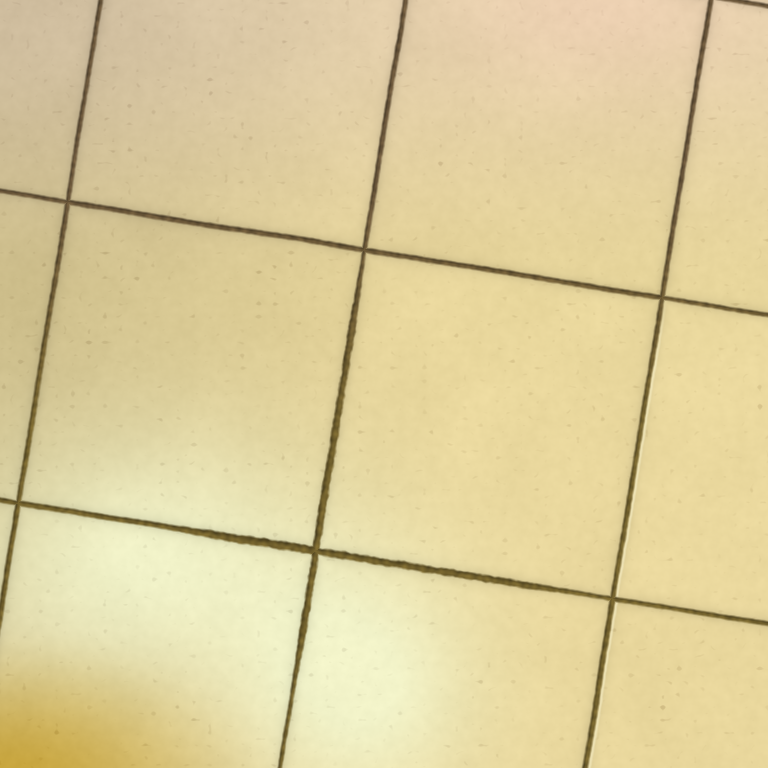
A WebGL 1 fragment shader for this texture:

```glsl
precision highp float;
uniform vec2 u_resolution;

float hash(vec2 p) {
  return fract(sin(dot(p, vec2(127.1, 311.7))) * 43758.55);
}

vec2 gradient(vec2 cell) {
  float angle = 6.2832 * hash(cell);
  return vec2(cos(angle), sin(angle));
}

// Gradient noise, roughly -0.7 to 0.7
float noise(vec2 p) {
  vec2 i = floor(p), f = fract(p);
  vec2 w = f * f * f * (f * (f * 6.0 - 15.0) + 10.0);
  float a = dot(gradient(i), f);
  float b = dot(gradient(i + vec2(1, 0)), f - vec2(1, 0));
  float c = dot(gradient(i + vec2(0, 1)), f - vec2(0, 1));
  float d = dot(gradient(i + 1.0), f - 1.0);
  return mix(mix(a, b, w.x), mix(c, d, w.x), w.y);
}

float fbm(vec2 p) {
  float sum = 0.0, amplitude = 0.5;
  for (int i = 0; i < 4; i++) {
    sum += amplitude * noise(p);
    p = p * 2.03 + 17.3;
    amplitude *= 0.5;
  }
  return sum;
}

float glow(vec2 p, vec2 centre, vec2 size) {
  vec2 q = (p - centre) / size;
  return exp(-dot(q, q));
}

// Half width of one joint segment, chipped along its length
float jointWidth(vec2 segment, vec2 p) {
  float worn = 1.0 - smoothstep(0.2, 0.3, distance(p, vec2(0.5, 0.37)));
  float chips = noise(p * 75.0) + 0.6 * noise(p * 170.0 + 9.0);
  return mix(0.0025, 0.0036, hash(segment + 3.7)) + 0.0018 * worn
       + chips * mix(0.0007, 0.0016, worn);
}

// Light falling across the floor, with a small tilt for each tile
vec3 tileColor(vec2 p, vec2 tile) {
  vec3 color = mix(vec3(0.81, 0.75, 0.55), vec3(0.91, 0.84, 0.61),
                   smoothstep(-0.05, 0.65, p.x + 0.12 * (0.6 - p.y)));
  color += vec3(0.0, -0.01, 0.07) * smoothstep(0.6, 1.0, p.y);
  color += vec3(0.03, 0.0, 0.03) * glow(p, vec2(0.78, 1.0), vec2(0.2, 0.12));
  color += 0.02 * (hash(tile) - 0.5);

  vec2 tilted = p + 0.03 * (vec2(hash(tile + 5.1), hash(tile + 8.3)) - 0.5);
  float shine = glow(tilted, vec2(0.20, 0.27), vec2(0.25, 0.17))
              + glow(tilted, vec2(0.46, 0.11), vec2(0.14, 0.15));
  color = mix(color, vec3(0.95, 0.96, 0.80), min(shine, 1.0) * 0.92);

  float corner = 1.0 - smoothstep(0.0, 0.27, length((p - vec2(0.0, -0.03)) * vec2(0.7, 1.2)));
  return mix(color, vec3(0.79, 0.65, 0.23), corner);
}

void main() {
  vec2 p = gl_FragCoord.xy / u_resolution.y;
  float pixel = 1.0 / u_resolution.y;

  // Skewed tile lattice
  vec2 grid = mat2(2.518, 0.401, -0.411, 2.486) * (p - vec2(0.475, 0.6745));
  grid += 0.004 * vec2(noise(p * 9.0), noise(p * 9.0 + 40.0));
  vec2 tile = floor(grid), nearest = floor(grid + 0.5);
  vec2 offset = (grid - nearest) / vec2(2.551, 2.518);

  vec2 width = vec2(jointWidth(vec2(nearest.x, tile.y), p),
                    jointWidth(vec2(tile.x, nearest.y) + 31.0, p));
  vec2 edge = abs(offset) - width;
  float d = min(edge.x, edge.y);

  // Cloudy glaze with fine dark flecks
  vec3 color = tileColor(p, tile);
  vec2 glaze = p + tile * 3.1;
  color += 0.035 * fbm(glaze * 9.0) + 0.03 * fbm(glaze * 70.0);
  float fleck = smoothstep(0.34, 0.6, noise(glaze * vec2(95.0, 120.0)));
  color -= fleck * (0.5 + fbm(glaze * 12.0)) * vec3(0.10, 0.11, 0.10);

  // Soft shading and a pale lip beside the joints
  color *= 1.0 - 0.10 * exp(-max(d, 0.0) * 190.0);
  float lip = 1.0 - smoothstep(0.0, 0.0018 + pixel, abs(offset.x - width.x - 0.0022));
  lip *= smoothstep(0.6, 0.8, p.x) * (1.0 - smoothstep(0.52, 0.64, p.y));
  color = mix(color, vec3(0.98, 0.95, 0.79), 0.6 * lip);

  // Grout, darker along one side
  float side = edge.x < edge.y ? -offset.x / width.x : offset.y / width.y;
  vec3 grout = mix(vec3(0.46, 0.39, 0.18), vec3(0.42, 0.34, 0.23), smoothstep(0.4, 0.8, p.y));
  grout *= 1.0 - 0.28 * smoothstep(-0.3, 0.9, side) + 0.25 * noise(p * 130.0);
  float softness = pixel + 0.0007;
  color = mix(color, grout, 1.0 - smoothstep(-softness, softness, d));

  gl_FragColor = vec4(clamp(color, 0.0, 1.0), 1.0);
}
```
